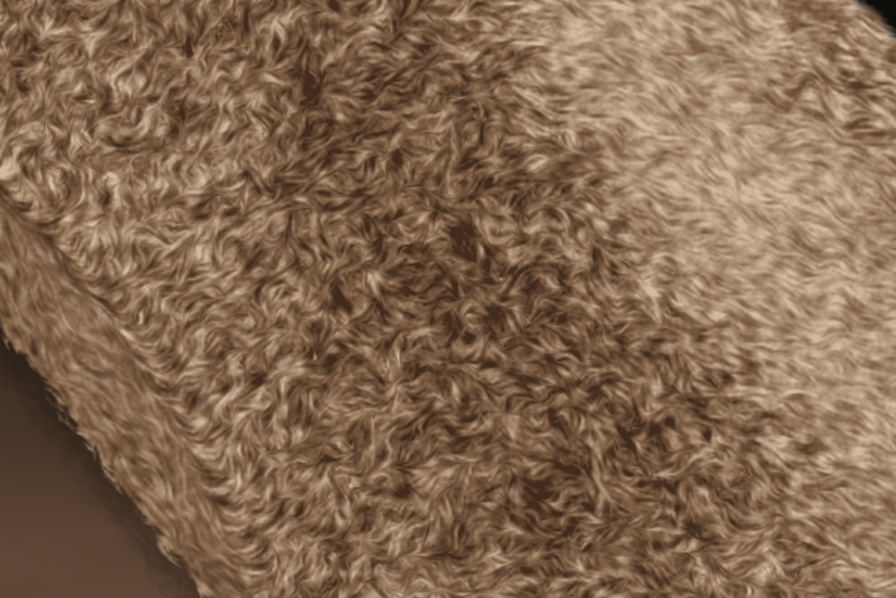
Write a Shadertoy shader that draws this texture.

```glsl
#define STRAND_FREQ 165.0
#define TUFT_FREQ 72.0
#define STRAND_STEP 0.0030
#define STRAND_GAIN 1.25
#define TUFT_GAIN 0.70
#define CLUMP_GAIN 0.48
#define PIT_DEPTH 0.24
#define FUR_DARK vec3(0.28, 0.19, 0.125)
#define FUR_MID vec3(0.505, 0.385, 0.28)
#define FUR_LIGHT vec3(0.75, 0.65, 0.55)
#define CLOTH vec3(0.34, 0.25, 0.19)

float hash(vec2 p) {
    vec3 q = fract(p.xyx * 0.1031);
    q += dot(q, q.yzx + 33.33);
    return fract((q.x + q.y) * q.z);
}

float noise(vec2 p) {
    vec2 i = floor(p), f = fract(p);
    f = f * f * (3.0 - 2.0 * f);
    return mix(mix(hash(i), hash(i + vec2(1, 0)), f.x),
               mix(hash(i + vec2(0, 1)), hash(i + vec2(1, 1)), f.x), f.y);
}

float fbm(vec2 p) {
    float sum = 0.0, amp = 0.5;
    for (int i = 0; i < 4; i++) {
        sum += amp * noise(p);
        p = mat2(1.6, 1.2, -1.2, 1.6) * p + 7.3;
        amp *= 0.5;
    }
    return sum / 0.9375;
}

float blob(vec2 p, vec2 center, float radius) {
    vec2 d = (p - center) / radius;
    return exp(-dot(d, d));
}

// Signed distances: positive on the right of each edge
float seamSide(vec2 p) {
    return p.x - (0.435 - 0.256 * p.y - 0.522 * p.y * p.y);
}

float clothSide(vec2 p) {
    return (p.x - 0.345 + 0.76 * p.y) * 0.8;
}

// Distance past the crest where the pelt turns to the light
float crestSide(vec2 p) {
    return p.x - 1.46 + 0.67 * p.y;
}

// Direction in which the hair lies
vec2 hairFlow(vec2 p) {
    float angle = mix(0.95, -0.35, smoothstep(0.3, 1.15, p.x));
    angle = mix(-1.0, angle, smoothstep(-0.04, 0.04, seamSide(p)));
    float unruly = mix(2.4, 1.0, smoothstep(-0.2, 0.1, crestSide(p)));
    unruly *= mix(0.4, 1.0, smoothstep(-0.03, 0.12, seamSide(p)));
    angle += unruly * (noise(p * 21.0) + noise(p * 47.0 + 9.0) - 1.0);
    return vec2(cos(angle), sin(angle));
}

// Noise smeared along the flow: x = fine strands, y = tufts
vec2 hair(vec2 p) {
    vec2 dir = hairFlow(p), sum = vec2(0.0);
    for (int i = -3; i <= 3; i++) {
        vec2 q = p + dir * float(i) * STRAND_STEP;
        sum += vec2(noise(q * STRAND_FREQ), noise(q * TUFT_FREQ + 31.0));
    }
    return sum / 7.0 - 0.5;
}

// Broad light and shade over the pelt
float peltTone(vec2 p) {
    float crest = crestSide(p) + 0.14 * (fbm(p * 8.0) - 0.5);
    float tone = mix(0.49, 0.83, smoothstep(-0.15, 0.20, crest));
    tone -= 0.13 * blob(p, vec2(0.80, 0.50), 0.27);
    tone -= 0.08 * blob(p, vec2(0.58, 0.86), 0.24);
    tone -= 0.10 * blob(p, vec2(0.94, 0.14), 0.18);
    tone -= 0.20 * blob(p, vec2(1.43, 0.88), 0.14);
    tone += 0.13 * blob(p, vec2(0.16, 0.69), 0.20);
    tone += 0.08 * blob(p, vec2(0.40, 0.36), 0.20);
    tone += 0.12 * blob(p, vec2(1.17, 0.72), 0.24);
    return tone;
}

// Broken dark pits strung along lines running down to the right
float pits(vec2 p) {
    vec2 q = mat2(0.86, 0.5, 0.5, -0.86) * p;
    q += 0.03 * (vec2(noise(p * 25.0), noise(p * 25.0 + 17.0)) - 0.5);
    float depth = 0.65 * noise(q * vec2(34.0, 13.0)) + 0.35 * noise(q * vec2(80.0, 40.0));
    float area = blob(p, vec2(0.80, 0.62), 0.36) + blob(p, vec2(1.12, 0.22), 0.28)
               + 0.8 * blob(p, vec2(1.38, 0.90), 0.18);
    return smoothstep(0.54, 0.80, depth) * min(area, 1.0);
}

vec3 furColor(float tone) {
    tone = clamp(tone, -0.05, 1.15);
    return tone < 0.5 ? mix(FUR_DARK, FUR_MID, tone * 2.0)
                      : mix(FUR_MID, FUR_LIGHT, tone * 2.0 - 1.0);
}

void mainImage(out vec4 fragColor, in vec2 fragCoord) {
    vec2 p = fragCoord / iResolution.xy * vec2(1.5, 1.0);
    vec2 strands = hair(p);
    float fringe = strands.x * 0.035 + strands.y * 0.015;
    float seam = seamSide(p) + fringe;
    float cloth = clothSide(p) + fringe;

    // Pelt and its side strip below the seam
    float sideTone = 0.46 + 0.10 * smoothstep(0.0, 0.10, cloth) - 0.14 * smoothstep(0.4, 0.62, p.y);
    float tone = mix(sideTone, peltTone(p), smoothstep(-0.03, 0.03, seam));
    float calm = max(smoothstep(0.6, 0.9, tone), smoothstep(0.02, -0.05, seam));
    float roughness = mix(1.0, 0.62, calm);
    tone += roughness * (STRAND_GAIN * strands.x + TUFT_GAIN * strands.y);
    tone += roughness * CLUMP_GAIN * (fbm(p * 21.0 + 2.0) - 0.5);
    tone -= PIT_DEPTH * pits(p);

    // Pale rim along the seam, soft shade just below it
    float rim = blob(p, vec2(0.23, 0.43), 0.13);
    tone += 0.20 * rim * exp(-pow(seam / 0.010, 2.0));
    tone -= 0.09 * exp(-pow((seam + 0.03) / 0.022, 2.0));
    vec3 color = furColor(tone);

    // Smooth cloth in the lower left corner
    vec3 clothColor = CLOTH * mix(1.1, 0.72, smoothstep(0.0, 0.42, p.y));
    clothColor *= 0.72 + 0.28 * smoothstep(0.0, -0.07, cloth);
    clothColor += 0.025 * (fbm(p * vec2(5.0, 18.0)) - 0.5);
    color = mix(clothColor, color, smoothstep(-0.010, 0.010, cloth));

    // Dark background beyond the upper right corner
    float corner = (p.x - 1.435) * 0.68 + (p.y - 1.0) * 0.73 + fringe * 0.5;
    color = mix(color, vec3(0.05, 0.05, 0.045), smoothstep(-0.010, 0.014, corner));
    fragColor = vec4(color, 1.0);
}
```
